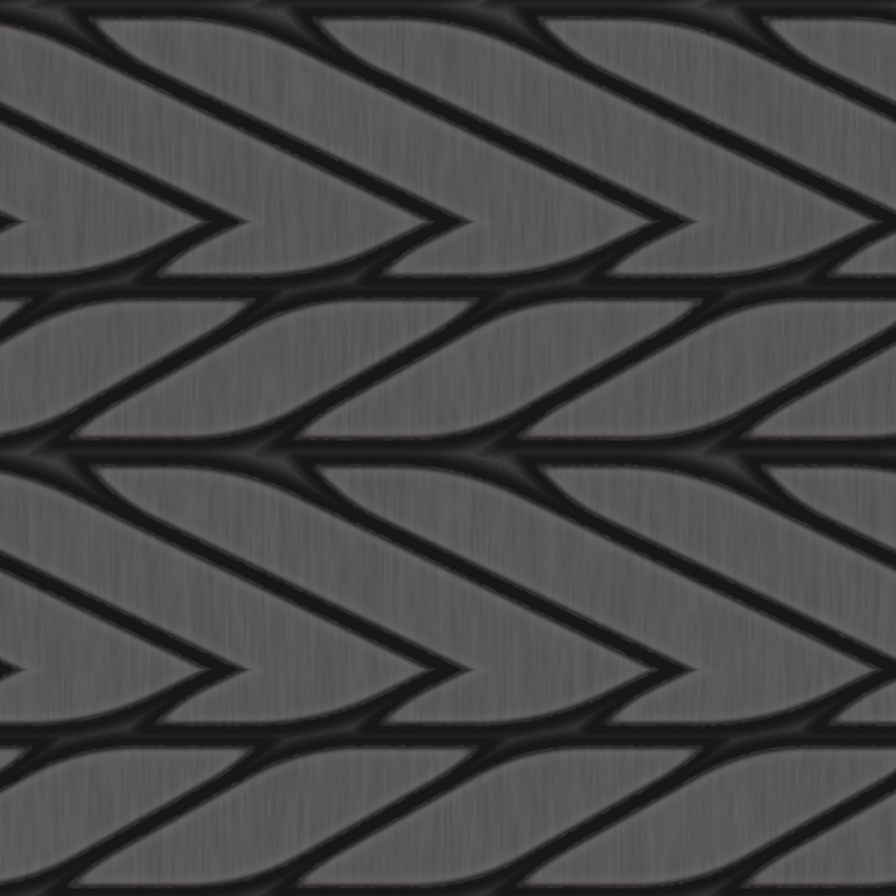
Write a WebGL 2 fragment shader that draws this pattern.

```glsl
#version 300 es
precision highp float;

uniform vec2 u_resolution;
out vec4 fragColor;

// Layout, in units of one repeat's width
const float REPEATS = 4.0;          // across; rows are two units high
const float ROW_HEIGHT = 2.0;
const float GROOVE_HALF = 0.017;
const float SHOULDER_ROUND = 0.13;
const float HOOK_ROUND = 0.10;
const float TIP_ROUND = 0.035;
const float HOOK_RUN = 0.72;        // sideways run of the steep edge at each tip

// Chevron block: vertex, slope, and (height, tip offset) of each arm
const vec2 CHEVRON_VERTEX = vec2(1.005, 1.010);
const float CHEVRON_SLOPE = 0.485;
const vec2 LONG_ARM = vec2(0.927, 0.27);
const vec2 SHORT_ARM = vec2(0.260, 0.18);

// Leaf block
const vec2 LEAF_CENTER = vec2(1.224, 0.354);
const float LEAF_SLOPE = 0.5625;
const vec2 LEAF_ARM = vec2(0.328, 0.11);

// Colours and wear
const vec3 FACE = vec3(0.353, 0.346, 0.338);
const vec3 RIM = vec3(0.400, 0.394, 0.388);
const vec3 CREASE = vec3(0.090, 0.089, 0.086);
const vec3 FLOOR = vec3(0.245, 0.243, 0.240);
const float STREAK_AMOUNT = 0.050;
const float GRAIN_AMOUNT = 0.030;
const float GLINT_AMOUNT = 0.09;

float hash(vec2 p) {
  vec3 q = fract(vec3(p.xyx) * 0.1031);
  q += dot(q, q.yzx + 33.33);
  return fract((q.x + q.y) * q.z);
}

// Value noise that wraps after the given number of cells
float noise(vec2 uv, vec2 cells) {
  vec2 p = uv * cells;
  vec2 i = floor(p);
  vec2 f = p - i;
  f = f * f * (3.0 - 2.0 * f);
  float low = mix(hash(mod(i, cells)), hash(mod(i + vec2(1, 0), cells)), f.x);
  float high = mix(hash(mod(i + vec2(0, 1), cells)), hash(mod(i + 1.0, cells)), f.x);
  return mix(low, high, f.y);
}

float smoothMax(float a, float b, float k) {
  float h = max(k - abs(a - b), 0.0) / k;
  return max(a, b) + h * h * k * 0.25;
}

// Slanted block: u runs from one groove to the next, v up to the arm's cap
float slantedBlock(float u, float v, vec2 arm, float slope) {
  float lean = slope * inversesqrt(1.0 + slope * slope);
  float left = GROOVE_HALF - u * lean;
  float right = (u - 1.0) * lean + GROOVE_HALF;
  float cap = v - arm.x;
  float hook = (arm.y - u + cap * (1.0 / slope - HOOK_RUN))
             * inversesqrt(1.0 + HOOK_RUN * HOOK_RUN);
  float leading = smoothMax(left, hook, HOOK_ROUND);
  float trailing = smoothMax(right, cap, SHOULDER_ROUND);
  return smoothMax(leading, trailing, TIP_ROUND);
}

// Signed distance to the nearest block, negative on its face
float treadDistance(vec2 p) {
  // Chevrons fold about their vertex line
  float y = mod(p.y - CHEVRON_VERTEX.y + 0.667, ROW_HEIGHT) - 0.667;
  vec2 arm = y > 0.0 ? LONG_ARM : SHORT_ARM;
  float chevronU = fract(p.x - CHEVRON_VERTEX.x + abs(y) / CHEVRON_SLOPE);

  // Leaves have half-turn symmetry
  vec2 q = p - LEAF_CENTER;
  q.y = mod(q.y + 0.5 * ROW_HEIGHT, ROW_HEIGHT) - 0.5 * ROW_HEIGHT;
  if (q.y > 0.0) q = -q;
  float leafU = fract(q.x + 0.5 - q.y / LEAF_SLOPE);

  float d = 1e3;
  for (float k = -1.0; k <= 1.0; k++) {
    d = min(d, slantedBlock(chevronU + k, abs(y), arm, CHEVRON_SLOPE));
    d = min(d, slantedBlock(leafU + k, -q.y, LEAF_ARM, LEAF_SLOPE));
  }
  return d;
}

void main() {
  vec2 uv = gl_FragCoord.xy / u_resolution;
  float d = treadDistance(uv * REPEATS);

  // Brushed face and grainy floor
  float streak = 0.6 * noise(uv, vec2(300, 30)) + 0.4 * noise(uv, vec2(140, 12)) - 0.5;
  float grain = noise(uv, vec2(420)) - 0.5;
  vec3 face = FACE + STREAK_AMOUNT * streak + 0.4 * GRAIN_AMOUNT * grain;
  vec3 ground = FLOOR + GRAIN_AMOUNT * grain;

  // Bevel: face, light rim, dark crease, floor
  float rim = smoothstep(-0.085, -0.042, d);
  vec3 color = mix(face, RIM + 0.6 * STREAK_AMOUNT * streak, 0.55 * rim);
  color = mix(color, CREASE, smoothstep(-0.042, -0.006, d));
  color = mix(color, ground, smoothstep(0.008, 0.095, d));

  // Broken glint along the crease
  float thread = 1.0 - smoothstep(0.0, 0.010, abs(d + 0.012));
  color += GLINT_AMOUNT * thread * noise(uv, vec2(200));

  fragColor = vec4(color, 1.0);
}
```
